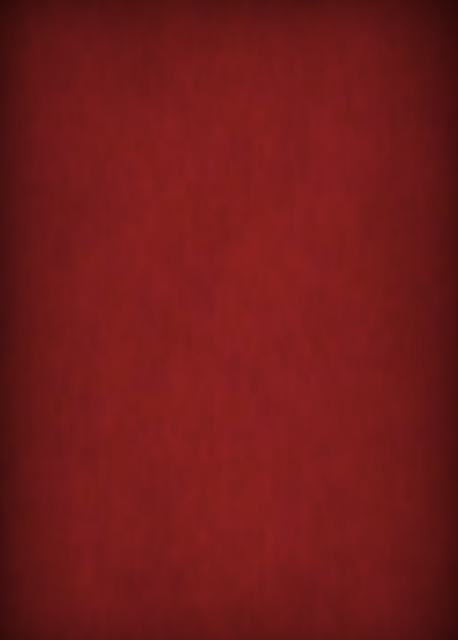
Write a Shadertoy shader that draws this texture.

```glsl
// Deep red worn backdrop: a soft vignette darkens the borders, over it lie
// cellular mottling, upright streaks and faint rectangular patches of tint.
// Lengths are in canvas heights; the vignette follows the canvas edges.

float hash(vec2 cell) {
    vec3 q = fract(vec3(cell.xyx) * vec3(0.1031, 0.1030, 0.0973));
    q += dot(q, q.yzx + 33.33);
    return fract((q.x + q.y) * q.z);
}

// Cellular noise: distance to the nearest scattered point, about -0.5 to 0.5
float cellular(vec2 p) {
    vec2 cell = floor(p);
    float nearest = 2.0;
    for (int y = -1; y <= 1; y++) {
        for (int x = -1; x <= 1; x++) {
            vec2 c = cell + vec2(x, y);
            vec2 point = c + vec2(hash(c), hash(c + 57.0));
            nearest = min(nearest, length(point - p));
        }
    }
    return smoothstep(0.0, 1.0, nearest) - 0.45;
}

// Flat random tiles with softly blended borders, -0.5 to 0.5
float tiles(vec2 p) {
    vec2 cell = floor(p);
    vec2 blend = smoothstep(0.3, 0.7, fract(p));
    float low = mix(hash(cell), hash(cell + vec2(1, 0)), blend.x);
    float high = mix(hash(cell + vec2(0, 1)), hash(cell + vec2(1, 1)), blend.x);
    return mix(low, high, blend.y) - 0.5;
}

// Layered sines, each octave turned and bent by the last
float drift(vec2 p) {
    float sum = 0.0, weight = 0.5;
    for (int i = 0; i < 4; i++) {
        sum += weight * sin(p.x + 1.3 * sin(p.y + float(i))) * cos(0.7 * p.y);
        p = mat2(1.5, 0.9, -0.9, 1.5) * p + 2.1;
        weight *= 0.55;
    }
    return sum;
}

void mainImage(out vec4 fragColor, in vec2 fragCoord) {
    vec2 uv = fragCoord / iResolution.xy;
    vec2 p = fragCoord / iResolution.y;

    // Vignette: strong at the sides, weaker at top and bottom, ragged inward
    vec2 edge = min(uv, 1.0 - uv);
    float ragged = 1.0 + 0.25 * drift(p * vec2(14.0, 9.0));
    vec2 falloff = exp(-edge * ragged / vec2(0.11, 0.085));
    float topWeight = mix(0.28, 0.38, uv.y);
    float light = (1.0 - 0.47 * falloff.x) * (1.0 - topWeight * falloff.y);

    // Mottling: tall cells, upright streaks and small tiles
    float mottle = 0.022 * cellular(p * vec2(22.0, 13.0) + 5.0);
    mottle += 0.020 * cellular(p * vec2(50.0, 32.0) + 19.0);
    mottle += 0.024 * drift(p * vec2(24.0, 10.0) + 3.0);
    mottle += 0.022 * tiles(p * vec2(88.0, 30.0));
    mottle += 0.018 * tiles(p * 44.0 + 31.0);
    float red = 0.535 * light * (1.0 + 1.6 * mottle);

    // Tint: wide tiles lean to crimson or to brick
    float tint = 0.018 * tiles(p * 22.0 + 71.0) + 0.006 * drift(p * 11.0);
    float green = 0.24 * red - 0.004 - 0.35 * tint * light;
    float blue = 0.25 * red - 0.010 + tint * light;

    fragColor = vec4(red, green, blue, 1.0);
}
```
